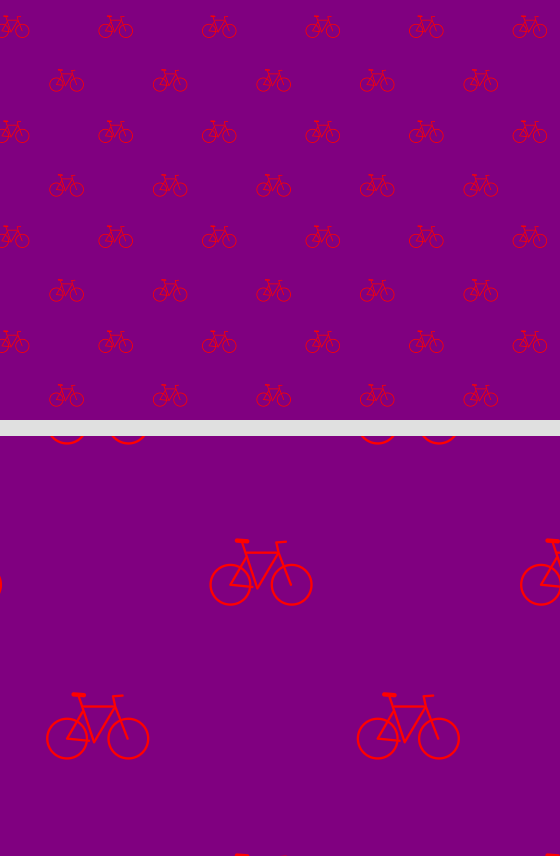
Top, the full canvas; bottom, a detail of the centre.
This pattern is drawn by a Shadertoy shader. Its source:

```glsl
float segment(vec2 p, vec2 a, vec2 b) {
    vec2 pa = p - a, ba = b - a;
    return length(pa - ba * clamp(dot(pa, ba) / dot(ba, ba), 0.0, 1.0));
}

// Distance to the centre lines of a bicycle; the origin lies between the hubs
float bicycle(vec2 p) {
    // Wheels
    float d = abs(length(vec2(abs(p.x) - 21.0, p.y)) - 13.6);

    // Main frame: seat tube, top tube, down tube
    vec2 crank = vec2(-2.5, -2.5), head = vec2(12.0, 22.0);
    d = min(d, segment(p, vec2(-13.0, 29.0), crank));
    d = min(d, segment(p, vec2(-10.5, 22.0), head));
    d = min(d, segment(p, head, crank));

    // Rear stays
    vec2 rearHub = vec2(-21.0, 0.0);
    d = min(d, segment(p, vec2(-10.0, 19.0), rearHub));
    d = min(d, segment(p, rearHub, vec2(-6.0, -1.5)));

    // Fork and handlebar
    d = min(d, segment(p, vec2(10.5, 29.0), head));
    d = min(d, segment(p, head, vec2(20.5, 0.0)));
    d = min(d, segment(p, vec2(10.5, 29.0), vec2(17.0, 29.5)));

    // Saddle, thicker than the tubes
    return min(d, segment(p, vec2(-16.5, 30.3), vec2(-9.5, 29.8)) - 0.7);
}

// Position relative to the nearest repeat around an anchor
vec2 tile(vec2 p, vec2 anchor) {
    vec2 period = vec2(213.0, 216.0);
    return mod(p - anchor + 0.5 * period, period) - 0.5 * period;
}

void mainImage(out vec4 fragColor, in vec2 fragCoord) {
    // The canvas is 864 units high, four repeats
    float pixel = 864.0 / iResolution.y;
    vec2 p = fragCoord * pixel;

    // Two staggered lattices
    float d = min(bicycle(tile(p, vec2(25.0, 152.5))),
                  bicycle(tile(p, vec2(137.0, 42.0))));

    float ink = clamp((0.8 - d) / pixel + 0.5, 0.0, 1.0);
    vec3 purple = vec3(0.5, 0.0, 0.5), red = vec3(1.0, 0.0, 0.0);
    fragColor = vec4(mix(purple, red, ink), 1.0);
}
```
